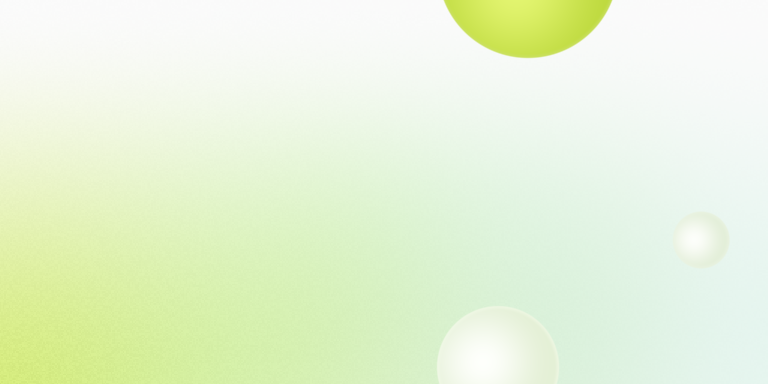
Write a Shadertoy shader that draws this background.

```glsl
float hash(vec2 cell) {
    vec3 q = fract(vec3(cell.xyx) * 0.1031);
    q += dot(q, q.yzx + 33.33);
    return fract((q.x + q.y) * q.z);
}

// Horizontal hues that fade to white with height
vec3 backdrop(vec2 p) {
    vec3 hue = mix(vec3(0.83, 0.92, 0.47), vec3(0.835, 0.94, 0.66), smoothstep(-0.1, 0.7, p.x));
    hue = mix(hue, vec3(0.86, 0.945, 0.86), smoothstep(0.5, 1.5, p.x));
    hue = mix(hue, vec3(0.90, 0.96, 0.935), smoothstep(1.4, 2.0, p.x));
    float fade = smoothstep(mix(-0.1, 0.1, min(p.x, 1.0)), 1.0, p.y);
    vec3 color = mix(hue, vec3(0.982), fade);

    // Mint bloom across the middle
    vec2 d = (p - vec2(1.05, 0.5)) / vec2(0.65, 0.3);
    return color - vec3(0.022, 0.0, 0.015) * exp(-dot(d, d));
}

// Ball shaded from a highlight out to its edge, with a thin rim
vec3 ball(vec3 under, vec2 p, vec2 center, float radius, vec2 highlight,
          vec3 lit, vec3 shade, vec3 rim) {
    float d = length(p - center) - radius;
    float pixel = 1.0 / iResolution.y;
    vec3 color = mix(lit, shade, smoothstep(0.0, 1.15, length(p - highlight) / radius));
    color = mix(color, rim, 0.6 * smoothstep(-0.012, 0.0, d));
    return mix(under, color, smoothstep(pixel, -pixel, d));
}

void mainImage(out vec4 fragColor, in vec2 fragCoord) {
    vec2 p = fragCoord / iResolution.y;
    vec3 color = backdrop(p);

    // Fine grain, strongest at the lower left
    float grain = hash(floor(p * 256.0)) - 0.5;
    color += grain * 0.035 * exp(-1.3 * length(p * vec2(0.8, 1.6)));

    // Lime ball at the top, pale balls below
    color = ball(color, p, vec2(1.375, 1.084), 0.235, vec2(1.345, 1.03),
                 vec3(0.89, 0.96, 0.44), vec3(0.74, 0.85, 0.24), vec3(0.80, 0.88, 0.42));
    color = ball(color, p, vec2(1.297, 0.044), 0.159, vec2(1.258, 0.057),
                 vec3(0.995, 1.0, 0.985), vec3(0.895, 0.94, 0.84), vec3(0.95, 0.98, 0.91));
    color = ball(color, p, vec2(1.826, 0.375), 0.074, vec2(1.808, 0.376),
                 vec3(0.99, 0.995, 0.98), vec3(0.89, 0.935, 0.85), vec3(0.92, 0.955, 0.89));

    fragColor = vec4(color, 1.0);
}
```
